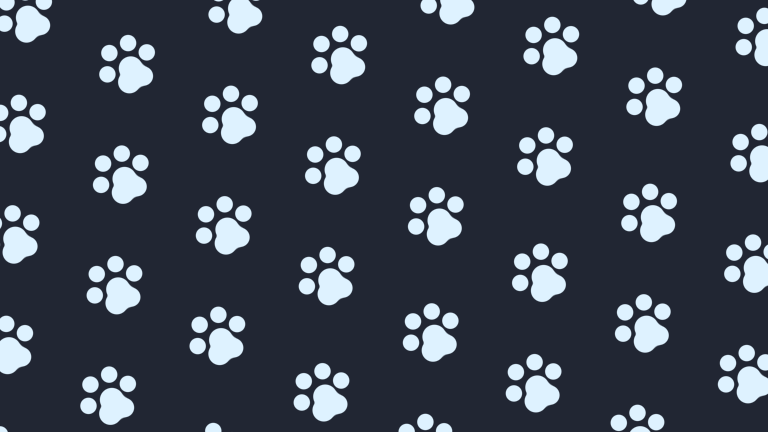
A Shadertoy shader for this pattern:

```glsl
// Pale paw prints on dark navy, set on a slanted lattice.
// Each print is four round toes plus a pad blended from three discs;
// rows past a diagonal seam are nudged slightly to widen one gap.

const vec3 NAVY = vec3(0.13, 0.15, 0.20);
const vec3 ICE = vec3(0.87, 0.95, 1.00);

// Lattice, in canvas heights
const vec2 ANCHOR = vec2(0.7606, 0.3472);
const vec2 ALONG_ROW = vec2(0.2528, 0.1384);
const vec2 NEXT_ROW = vec2(-0.0146, -0.2558);
const vec2 SEAM_SHIFT = vec2(0.0028, -0.0132);
const float PAW_SIZE = 0.0694;

// Toe centres, in paw units
const float TOE_RADIUS = 0.273;
const vec2 TOES[4] = vec2[4](
    vec2(-0.723, -0.143), vec2(-0.657, 0.567),
    vec2(-0.033, 0.900), vec2(0.590, 0.590));

float disc(vec2 p, vec2 center, float radius) {
    return length(p - center) - radius;
}

float smoothUnion(float a, float b, float blend) {
    float h = max(blend - abs(a - b), 0.0) / blend;
    return min(a, b) - 0.25 * h * h * blend;
}

// Lobed main pad
float padDistance(vec2 p) {
    float upper = disc(p, vec2(0.057, 0.057), 0.400);
    float lower = disc(p, vec2(0.010, -0.400), 0.377);
    float side = disc(p, vec2(0.477, -0.200), 0.323);
    return smoothUnion(smoothUnion(upper, lower, 0.07), side, 0.18);
}

float pawDistance(vec2 p) {
    float d = padDistance(p);
    for (int i = 0; i < 4; i++) {
        d = min(d, disc(p, TOES[i], TOE_RADIUS));
    }
    return d;
}

// Offset from the nearest lattice point
vec2 latticeOffset(vec2 p) {
    mat2 basis = mat2(ALONG_ROW, NEXT_ROW);
    mat2 toCell = inverse(basis);
    float pastSeam = step(0.5, (toCell * p).y);
    vec2 cell = toCell * (p - pastSeam * SEAM_SHIFT);
    return basis * (cell - round(cell));
}

void mainImage(out vec4 fragColor, in vec2 fragCoord) {
    vec2 p = fragCoord / iResolution.y;
    float pixel = 1.0 / iResolution.y;

    // Distance back in canvas heights, softened over about one pixel
    float d = PAW_SIZE * pawDistance(latticeOffset(p - ANCHOR) / PAW_SIZE);
    float coverage = smoothstep(0.75 * pixel, -0.75 * pixel, d);

    fragColor = vec4(mix(NAVY, ICE, coverage), 1.0);
}
```
